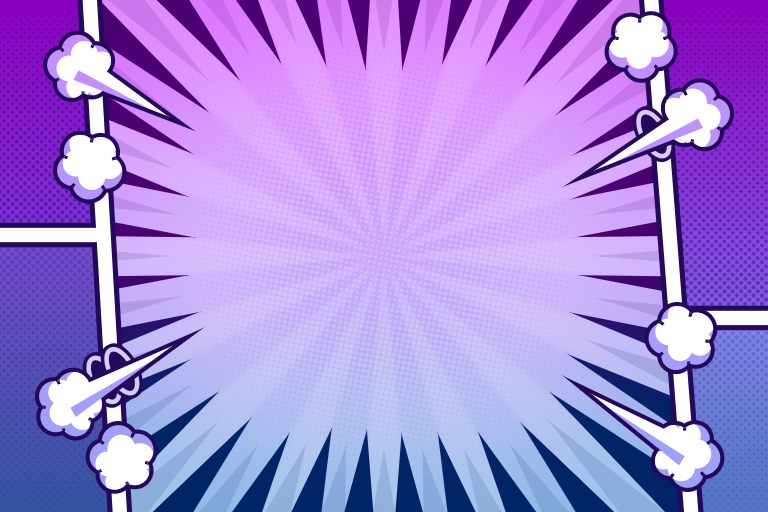
Write a WebGL 2 fragment shader that draws this background.

```glsl
#version 300 es
precision highp float;

uniform vec2 u_resolution;
out vec4 fragColor;

const float TAU = 6.2831853;
const vec3 INK = vec3(0.14, 0.03, 0.36);

// Lengths are hundredths of the canvas height.
float cover(float d) {
    return clamp(0.5 - d * u_resolution.y / 100.0, 0.0, 1.0);
}

float hash(float n) {
    return fract(sin(n * 127.1) * 43758.5453);
}

mat2 rotation(float a) {
    return mat2(cos(a), sin(a), -sin(a), cos(a));
}

float dots(vec2 p, float angle, float pitch, float radius) {
    vec2 cell = fract(rotation(angle) * p / pitch) - 0.5;
    return cover((length(cell) - radius) * pitch);
}

// Radial wedges that widen outward from a rounded square
float spikes(vec2 q, float shift, float tip) {
    float r = length(q);
    float turn = atan(q.y, q.x) / TAU * 32.0 + shift;
    float across = abs(fract(turn) - 0.5) * TAU / 32.0 * r;
    vec2 s = vec2(q.x, q.y < 0.0 ? q.y * 1.1 : q.y);
    float reach = sqrt(length(s * s));
    tip += 3.0 * hash(mod(floor(turn), 32.0) + 2.0) - 1.5;
    float taper = mix(0.08, 0.16, abs(q.y) / max(r, 0.01));
    return cover(across - taper * (reach - tip));
}

vec3 centrePanel(vec2 p) {
    vec2 q = p - vec2(75.0, 50.0);
    float h = p.y / 100.0;
    float r = length(q);
    vec3 c = mix(vec3(0.57, 0.73, 0.91), vec3(0.79, 0.66, 0.98), smoothstep(0.0, 0.55, h));
    c = mix(c, vec3(0.86, 0.47, 1.0), smoothstep(0.45, 1.0, h));
    float ray = smoothstep(-0.3, 0.6, cos(16.0 * atan(q.y, q.x)));
    c = mix(c, vec3(1.0), 0.13 * ray * smoothstep(0.0, 8.0, r));
    float light = dots(q, 0.2, 1.06, mix(0.27, 0.6, smoothstep(0.0, 45.0, r)));
    c = mix(c, vec3(0.96, 0.88, 1.0), 0.3 * light * (1.0 - smoothstep(20.0, 65.0, r)));
    vec3 dark = mix(vec3(0.0, 0.14, 0.40), vec3(0.29, 0.0, 0.44), smoothstep(0.15, 0.55, h));
    c = mix(c, dark, 0.13 * spikes(q, 0.5, 41.0));
    return mix(c, dark, spikes(q, 0.0, 37.7));
}

vec3 sidePanel(vec2 p, float bar, bool isLeft) {
    bool upper = p.y > bar;
    float v = upper ? (100.0 - p.y) / (100.0 - bar) : p.y / bar;
    vec3 c;
    if (upper) {
        c = mix(vec3(0.54, 0.0, 0.74), isLeft ? vec3(0.50, 0.20, 0.84) : vec3(0.52, 0.36, 0.90), v);
    } else {
        c = isLeft ? mix(vec3(0.20, 0.33, 0.62), vec3(0.47, 0.29, 0.80), v)
                   : mix(vec3(0.32, 0.45, 0.76), vec3(0.50, 0.52, 0.90), v);
    }
    float ink = dots(p, TAU / 8.0, 1.15, mix(0.12, 0.36, v));
    return mix(c, c * vec3(0.62, 0.55, 0.78), ink * (upper ? 0.85 : 0.4));
}

// Nearest and second nearest lobe distances of a cloud
vec2 cloud(vec2 q, float seed) {
    vec2 near = vec2(99.0);
    for (int i = 0; i < 5; i++) {
        float k = float(i);
        float a = seed * 1.7 + k * TAU / 5.0;
        float d = length(q - 3.4 * vec2(cos(a), sin(a))) - 2.8 - 0.6 * hash(k + seed * 7.0);
        near = vec2(min(near.x, d), min(near.y, max(near.x, d)));
    }
    return near;
}

void drawPuff(inout vec3 c, vec2 q, vec2 aim, float seed, vec3 shade) {
    float size = length(aim);
    vec2 dir = aim / size;
    vec2 lobes = cloud(q, seed);
    float body = min(lobes.x, length(q) - 3.0);
    vec2 local = vec2(dot(q, dir), dot(q, vec2(-dir.y, dir.x)));
    float jet = 99.0;
    if (size > 5.0) jet = max(abs(local.y) - 2.6 * (1.0 - local.x / size), -local.x);
    c = mix(c, INK, cover(min(body, jet) - 0.8));
    c = mix(c, shade, cover(body));
    vec2 lit = q - dir * 1.5;
    c = mix(c, vec3(1.0), cover(max(body, min(cloud(lit, seed).x, length(lit) - 3.0) + 0.5)));
    float crease = max(lobes.y - lobes.x - 0.4, 4.6 - length(q));
    c = mix(c, INK, cover(max(crease, body)));
    float under = local.y * sign(dir.x);
    c = mix(c, mix(shade, vec3(1.0), cover(-under - 0.5)), cover(jet));
}

void main() {
    vec2 p = gl_FragCoord.xy / u_resolution.y * 100.0;
    p.x *= 150.0 * u_resolution.y / (100.0 * u_resolution.x);

    // Panels and slanted gutters
    float left = p.x - 23.4 + 0.0586 * p.y;
    float right = p.x - 135.0 + 0.078 * p.y;
    vec3 c = centrePanel(p);
    if (left < 0.0) c = sidePanel(p, 54.1, true);
    if (right > 0.0) c = sidePanel(p, 37.9, false);
    float gutter = min(abs(left), abs(right));
    gutter = min(gutter, max(abs(p.y - 54.1), left));
    gutter = min(gutter, max(abs(p.y - 37.9), -right));
    c = mix(c, INK, cover(gutter - 2.4));
    c = mix(c, vec3(1.0), cover(gutter - 1.4));

    // Rings around the jets
    vec3 shade = mix(vec3(0.60, 0.64, 0.97), vec3(0.78, 0.55, 1.0), p.y / 100.0);
    vec2 rings[3] = vec2[3](vec2(20.3, 25.8), vec2(23.8, 27.5), vec2(127.7, 73.8));
    for (int i = 0; i < 3; i++) {
        vec2 e = rotation(-0.49) * (p - rings[i]) * vec2(2.1, 1.0);
        float d = (length(e) - 4.7) * length(e) / max(length(e * vec2(2.1, 1.0)), 0.01);
        c = mix(c, INK, cover(d - 1.1));
        c = mix(c, mix(shade, vec3(1.0), 0.5), cover(abs(d) - 0.45));
    }

    // Puffs: position, then light direction or a long jet
    vec4 puffs[8] = vec4[8](
        vec4(15.6, 86.7, 17.2, -9.4), vec4(17.5, 67.6, 0.4, 0.9),
        vec4(13.5, 20.8, 20.1, 11.6), vec4(23.8, 10.4, 0.4, -0.9),
        vec4(125.2, 91.0, -0.3, 1.0), vec4(136.1, 77.3, -19.9, -10.5),
        vec4(133.2, 33.8, 0.5, 0.8), vec4(134.0, 11.3, -18.4, 11.7));
    for (int i = 0; i < 8; i++) {
        drawPuff(c, p - puffs[i].xy, puffs[i].zw, float(i) + 1.0, shade);
    }
    fragColor = vec4(c, 1.0);
}
```
